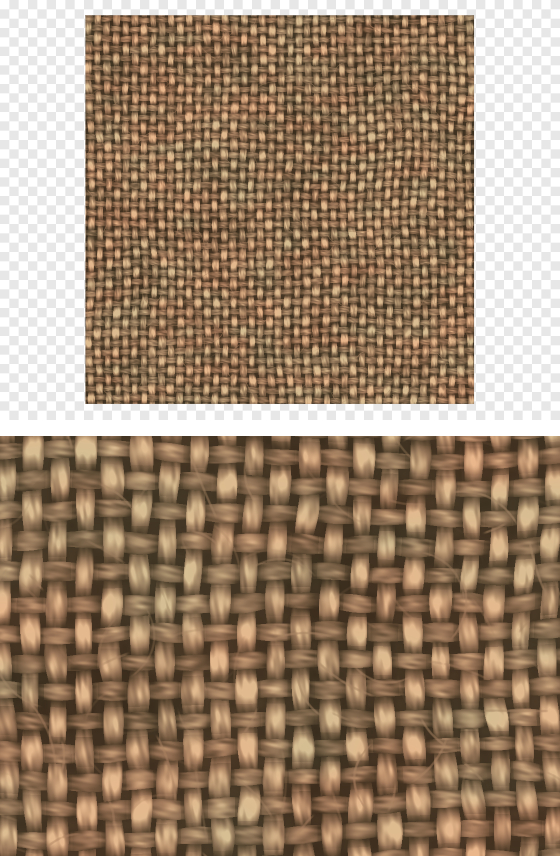
Top: the whole. Bottom: its middle third, enlarged.
A Shadertoy shader for this texture:

```glsl
// A square of coarse plain-weave burlap lying on a pale checkerboard.
// Warp and weft are wavy cylinders compared by height; noise adds fibre
// grain, uneven thickness and blotches, and a hashed grid scatters stray hairs.

const float PI = 3.14159265;
const vec2 CLOTH_CENTER = vec2(0.666, 0.501);  // in canvas heights
const float CLOTH_HALF = 0.4627;
const vec2 THREADS = vec2(43.0, 40.0);         // warp across, weft down
const float WARP_HALF = 0.35;                  // half widths in thread pitches
const float WEFT_HALF = 0.29;
const float WARP_TONE = 0.98;
const float WEFT_TONE = 0.70;
const float GAP_TONE = 0.12;
const float GRAIN = 0.42;
const float HAIR_CELLS = 24.0;
const float HAIR_WIDTH = 0.028;                // in hair cells
const float CHECK_ROWS = 45.0;
const vec3 CHECK_LIGHT = vec3(1.0);
const vec3 CHECK_GREY = vec3(0.905);
const vec3 RED_TINT = vec3(1.06, 0.97, 0.93);
const vec3 GREEN_TINT = vec3(0.96, 1.01, 0.98);
const vec3 JUTE[6] = vec3[6](
    vec3(0.20, 0.155, 0.10), vec3(0.29, 0.23, 0.16), vec3(0.43, 0.34, 0.25),
    vec3(0.57, 0.45, 0.35), vec3(0.71, 0.58, 0.45), vec3(0.87, 0.74, 0.59));

float hash(vec2 p) {
    vec3 q = fract(vec3(p.xyx) * 0.1031);
    q += dot(q, q.yzx + 33.33);
    return fract((q.x + q.y) * q.z);
}

float noise(vec2 p) {
    vec2 i = floor(p), f = fract(p);
    f = f * f * (3.0 - 2.0 * f);
    return mix(mix(hash(i), hash(i + vec2(1, 0)), f.x),
               mix(hash(i + vec2(0, 1)), hash(i + vec2(1, 1)), f.x), f.y);
}

// Tone from 0 (deep gap) to 1 (lit fibre) as a colour
vec3 juteColor(float tone) {
    float t = clamp(tone, 0.0, 0.999) * 5.0;
    int i = int(t);
    return mix(JUTE[i], JUTE[i + 1], fract(t));
}

// One family of threads: returns height and tone; side is +1 or -1
vec2 thread(float across, float along, float side, float halfWidth, float topTone) {
    float id = floor(across);
    float seed = id * 7.0 + side * 311.0 + 500.0;
    float wave = side * cos(PI * (along - 0.5 + id));
    float lift = 0.5 + 0.5 * wave;
    float shift = 0.16 * (noise(vec2(along * 0.6, seed)) - 0.5);
    float width = halfWidth * (0.82 + 0.36 * noise(vec2(along * 0.5, seed + 3.0)));
    width *= 0.92 + 0.16 * lift;
    float d = (across - id - 0.5 - shift) / width;
    if (abs(d) > 1.0) return vec2(-2.0, GAP_TONE);

    float roundness = sqrt(1.0 - d * d);
    float fibre = noise(vec2(d * 2.6 + along * 1.4 + seed, along * 1.8 - d * 0.7));
    float knot = hash(vec2(seed, floor(along) + 17.0));
    float tone = mix(0.18, topTone, lift) * mix(0.52, 1.0, roundness);
    tone *= 0.86 + 0.28 * knot;
    tone += GRAIN * (fibre - 0.5) * (0.35 + 0.65 * lift);
    return vec2(wave + 0.45 * roundness, tone);
}

// Coverage of curved loose hairs, one per grid cell
float hairs(vec2 p) {
    vec2 cell = floor(p);
    float cover = 0.0;
    for (int y = -1; y <= 1; y++)
    for (int x = -1; x <= 1; x++) {
        vec2 id = cell + vec2(x, y) + 80.0;
        float angle = PI * hash(id + 5.0);
        vec2 axis = vec2(cos(angle), sin(angle));
        vec2 v = p + 80.0 - id - vec2(hash(id), hash(id + 31.0));
        v = vec2(dot(v, axis), dot(v, vec2(-axis.y, axis.x)));
        float bend = 1.4 * (hash(id + 57.0) - 0.5);
        float reach = 0.25 + 0.55 * hash(id + 73.0);
        float line = 1.0 - smoothstep(0.3, 1.4, abs(v.y - bend * v.x * v.x) / HAIR_WIDTH);
        line *= 1.0 - smoothstep(reach - 0.15, reach, abs(v.x));
        cover = max(cover, line * hash(id + 97.0));
    }
    return cover;
}

vec3 burlap(vec2 uv) {
    // Slow drift keeps the rows from being perfectly straight
    vec2 drift = vec2(noise(uv * 6.0 + 9.0), noise(uv * 6.0 + 41.0)) - 0.5;
    vec2 q = uv * THREADS + 0.5 * drift;
    vec2 warp = thread(q.x, q.y, 1.0, WARP_HALF, WARP_TONE);
    vec2 weft = thread(q.y, q.x, -1.0, WEFT_HALF, WEFT_TONE);
    float tone = mix(weft.y, warp.y, smoothstep(-0.08, 0.08, warp.x - weft.x));
    tone += 0.10 * (noise(uv * 11.0) - 0.5) + 0.08 * (noise(q * 3.0) - 0.5);
    tone = mix(tone, 0.72, 0.6 * hairs(uv * HAIR_CELLS));
    return juteColor(tone) * mix(GREEN_TINT, RED_TINT, noise(q * vec2(0.35, 0.8) + 60.0));
}

vec3 checkerboard(vec2 p, float pixel) {
    vec2 wave = abs(mod(p * CHECK_ROWS - 0.5, 2.0) - 1.0) - 0.5;
    vec2 s = clamp(wave / (pixel * CHECK_ROWS), -0.5, 0.5);
    return mix(CHECK_GREY, CHECK_LIGHT, 0.5 + 2.0 * s.x * s.y);
}

void mainImage(out vec4 fragColor, in vec2 fragCoord) {
    float pixel = 1.0 / iResolution.y;
    vec2 p = fragCoord * pixel;
    vec2 offset = p - CLOTH_CENTER;
    float edge = max(abs(offset.x), abs(offset.y)) - CLOTH_HALF;
    vec3 cloth = vec3(0.0);
    for (int i = 0; i < 4; i++) {  // 2 by 2 samples smooth the weave
        vec2 jitter = (vec2(i % 2, i / 2) - 0.5) * 0.5 * pixel;
        cloth += 0.25 * burlap((offset + jitter) / (2.0 * CLOTH_HALF) + 0.5);
    }
    float cover = clamp(0.5 - edge / pixel, 0.0, 1.0);
    fragColor = vec4(mix(checkerboard(p, pixel), cloth, cover), 1.0);
}
```
